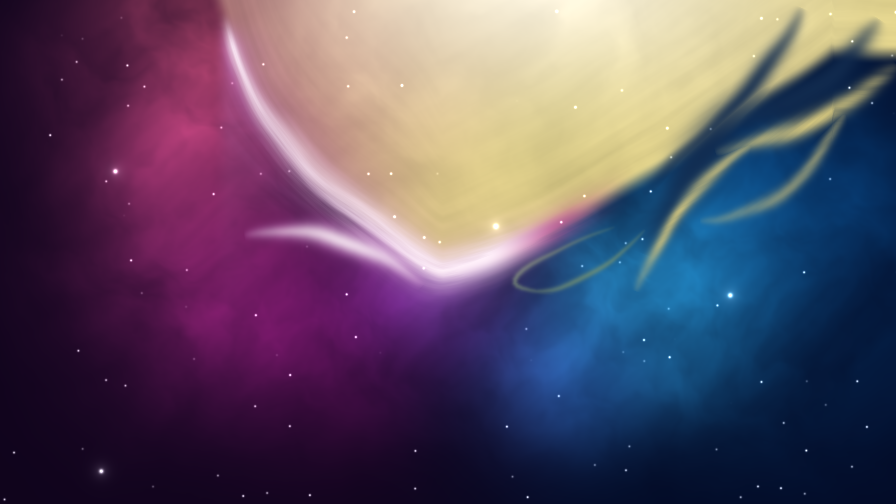
Reproduce this background procedurally as a WebGL 2 fragment shader.

```glsl
#version 300 es
precision highp float;
uniform vec2 u_resolution;
out vec4 outColor;

// Palette
const vec3 PLUM = vec3(0.06, 0.015, 0.11);
const vec3 NAVY = vec3(0.01, 0.035, 0.14);
const vec3 ROSE = vec3(0.60, 0.36, 0.38);
const vec3 TAN = vec3(0.83, 0.68, 0.54);
const vec3 YELLOW = vec3(0.85, 0.79, 0.50);
const vec3 CREAM = vec3(0.99, 0.96, 0.88);
const vec3 LILAC = vec3(0.80, 0.50, 0.80);
const vec3 PINK = vec3(0.73, 0.32, 0.57);
const vec3 HOT = vec3(1.0, 0.94, 0.98);
const vec3 DEEP_BLUE = vec3(0.07, 0.17, 0.31);
const vec3 SEA_GREEN = vec3(0.46, 0.57, 0.44);
// Shape and detail
const vec2 BOWL_BOTTOM = vec2(0.88, 0.455);
const float BOWL_RISE = 0.43;
const float STAR_CELL = 0.045;
const float STAR_DENSITY = 0.12;

vec2 hash2(vec2 p) {
    vec3 q = fract(p.xyx * vec3(0.1031, 0.1030, 0.0973));
    q += dot(q, q.yzx + 33.33);
    return fract((q.xx + q.yz) * q.zy);
}
float corner(vec2 i, vec2 f, vec2 o) {
    float a = 6.2832 * hash2(i + o).x;
    return dot(vec2(cos(a), sin(a)), f - o);
}
float gradientNoise(vec2 p) {
    vec2 i = floor(p), f = p - i, s = f * f * (3.0 - 2.0 * f);
    return mix(mix(corner(i, f, vec2(0, 0)), corner(i, f, vec2(1, 0)), s.x),
               mix(corner(i, f, vec2(0, 1)), corner(i, f, vec2(1, 1)), s.x), s.y);
}
float fbm(vec2 p) {
    float sum = 0.0, amp = 0.8;
    for (int i = 0; i < 5; i++, amp *= 0.5) {
        sum += amp * gradientNoise(p);
        p = mat2(1.6, 1.2, -1.2, 1.6) * p + 7.3;
    }
    return sum;
}
float blob(vec2 p, float x, float y, float rx, float ry) {
    vec2 q = (p - vec2(x, y)) / vec2(rx, ry);
    return exp(-dot(q, q));
}
// Tapered ribbon along a quadratic curve
float strand(vec2 p, vec2 a, vec2 b, vec2 c, float width) {
    float best = 1e3, along = 0.0;
    vec2 from = a;
    for (int i = 1; i <= 14; i++) {
        float t = float(i) / 14.0;
        vec2 to = mix(mix(a, b, t), mix(b, c, t), t), e = to - from;
        float h = clamp(dot(p - from, e) / dot(e, e), 0.0, 1.0);
        float d = length(p - from - e * h);
        if (d < best) { best = d; along = t + (h - 1.0) / 14.0; }
        from = to;
    }
    float taper = sqrt(max(sin(3.1416 * along), 0.0));
    float r = best / (width * (0.35 + 0.65 * taper));
    return exp(-r * r) * taper;
}
// Lower edge of the luminous bowl
float bowl(float x) {
    float l = max(BOWL_BOTTOM.x - x, 0.0), r = max(x - BOWL_BOTTOM.x, 0.0);
    float left = 0.88 * l * l / (l + 0.06) + 0.15 * pow(l / 0.44, 8.0);
    return BOWL_BOTTOM.y + left + min(0.6 * pow(r, 1.3), BOWL_RISE);
}
vec3 sky(vec2 p, float cloud) {
    vec3 glow = vec3(0.38, 0.13, 0.22) * blob(p, 0.36, 0.74, 0.24, 0.34);
    glow += vec3(0.25, 0.12, 0.10) * blob(p, 0.44, 1.0, 0.22, 0.25);
    glow += vec3(0.30, 0.05, 0.23) * blob(p, 0.58, 0.38, 0.30, 0.22);
    glow += vec3(0.20, 0.09, 0.30) * blob(p, 0.86, 0.42, 0.16, 0.13);
    glow += vec3(0.10, 0.34, 0.40) * blob(p, 1.30, 0.43, 0.25, 0.22);
    glow += vec3(0.01, 0.15, 0.24) * blob(p, 1.55, 0.56, 0.36, 0.36);
    glow += vec3(0.08, 0.15, 0.27) * blob(p, 1.10, 0.25, 0.17, 0.14);
    return mix(PLUM, NAVY, smoothstep(0.65, 1.25, p.x)) + glow * max(1.0 + 0.8 * cloud, 0.2);
}
vec3 bowlLight(vec2 p, float cloud, float fiber) {
    vec3 c = mix(ROSE, TAN, smoothstep(0.45, 0.85, p.x + 0.1 * cloud));
    c = mix(c, YELLOW, smoothstep(0.65, 1.15, p.x + 0.6 * (0.8 - p.y)));
    c = mix(c, CREAM, blob(p, 1.08, 1.06, 0.48, 0.25));
    return c * (1.0 + 0.09 * cloud + 0.12 * fiber);
}
float stars(vec2 p) {
    vec2 cell = floor(p / STAR_CELL), rnd = hash2(cell + 41.0);
    vec2 q = (cell + 0.2 + 0.6 * hash2(cell)) * STAR_CELL;
    float light = step(rnd.x, STAR_DENSITY) * rnd.y * blob(p, q.x, q.y, 0.0022, 0.0022);
    vec2 big[4] = vec2[4](vec2(0.229, 0.66), vec2(1.449, 0.414), vec2(0.984, 0.551), vec2(0.201, 0.065));
    for (int i = 0; i < 4; i++) {
        float d = length(p - big[i]);
        light += exp(-d * d / 1.6e-5) + 0.25 * exp(-d / 0.009);
    }
    return light;
}
void main() {
    vec2 p = gl_FragCoord.xy / u_resolution.y;
    float cloud = fbm(p * 4.0 + 0.6 * fbm(p * 3.0 + 9.0));
    // Rim distance and fibers flowing along it
    float slope = (bowl(p.x + 0.004) - bowl(p.x - 0.004)) / 0.008;
    float d = (p.y - bowl(p.x)) / sqrt(1.0 + slope * slope) + 0.012 * gradientNoise(p * 7.0);
    float fiber = fbm(vec2(p.x * 2.5, d * 28.0)) * exp(-abs(d) / 0.16);
    vec3 color = mix(sky(p, cloud), bowlLight(p, cloud, fiber), smoothstep(-0.012, 0.03, d));
    // Dark channels, pale ribbons and thin loop
    vec2 w = p + 0.012 * vec2(gradientNoise(p * 9.0), gradientNoise(p * 9.0 + 20.0));
    float dark = strand(w, vec2(1.59, 0.98), vec2(1.5, 0.8), vec2(1.27, 0.62), 0.022);
    dark = max(dark, strand(w, vec2(1.75, 0.96), vec2(1.65, 0.8), vec2(1.4, 0.74), 0.028));
    dark = max(dark, strand(w, vec2(1.52, 0.84), vec2(1.39, 0.72), vec2(1.28, 0.5), 0.04));
    color = mix(color, DEEP_BLUE, 0.9 * dark);
    float pale = strand(w, vec2(1.78, 0.87), vec2(1.62, 0.73), vec2(1.42, 0.7), 0.02);
    pale = max(pale, strand(w, vec2(1.54, 0.73), vec2(1.37, 0.68), vec2(1.26, 0.42), 0.014));
    pale = max(pale, 0.75 * strand(w, vec2(1.7, 0.84), vec2(1.61, 0.57), vec2(1.39, 0.56), 0.013));
    color = mix(color, YELLOW, pale * clamp(0.8 + 0.8 * fiber, 0.0, 1.0));
    float loop = strand(w, vec2(1.22, 0.55), vec2(0.9, 0.42), vec2(1.1, 0.42), 0.006);
    loop = max(loop, strand(w, vec2(1.04, 0.42), vec2(1.17, 0.42), vec2(1.28, 0.55), 0.006));
    color = mix(color, SEA_GREEN, 0.65 * loop);
    // Burning rim, halo and side branch
    float span = smoothstep(0.42, 0.46, p.x) * (1.0 - smoothstep(0.9, 0.98, p.y));
    float r = (d - 0.008) / mix(0.012, 0.032, smoothstep(0.46, 0.62, p.x));
    float rim = exp(-r * r) * span * (1.0 - smoothstep(1.05, 1.27, p.x));
    float halo = exp(-abs(d) / 0.045) * span * (1.0 - smoothstep(0.9, 1.2, p.x));
    color = mix(color, LILAC, 0.6 * halo * clamp(1.0 + fiber, 0.0, 1.5));
    vec3 heat = mix(HOT, PINK, smoothstep(0.96, 1.14, p.x));
    color = mix(color, heat, rim * clamp(0.85 + 0.9 * fiber, 0.0, 1.0));
    float branch = strand(w, vec2(0.49, 0.53), vec2(0.7, 0.57), vec2(0.84, 0.43), 0.022);
    color = mix(color, mix(LILAC, HOT, branch), 0.85 * branch);
    outColor = vec4(clamp(color + stars(p), 0.0, 1.0), 1.0);
}
```
